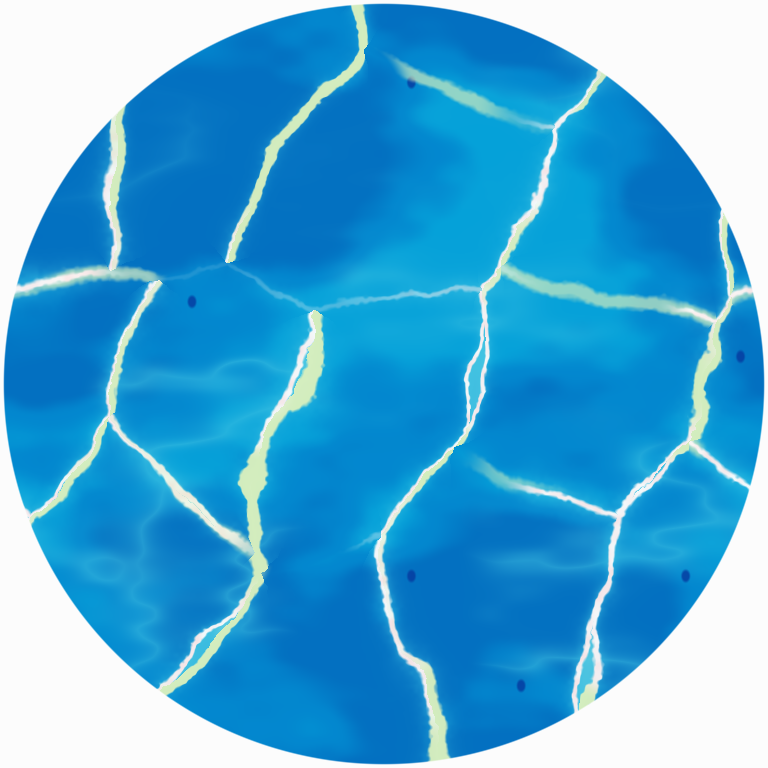
Give the GLSL for this texture, as a Shadertoy shader.

```glsl
// A round window of sunlit pool water on a white ground.
// A warped, wrapping Voronoi web gives the light lines; steep edges swell into
// bright lenses with cream rims, over water shaded by wrapping fractal noise.

const vec3 WHITE = vec3(0.99);
const vec3 DEEP = vec3(0.01, 0.44, 0.755);
const vec3 MID = vec3(0.01, 0.53, 0.81);
const vec3 CYAN = vec3(0.02, 0.63, 0.85);
const vec3 BRIGHT = vec3(0.26, 0.77, 0.89);
const vec3 PALE = vec3(0.67, 0.93, 0.90);
const vec3 CREAM = vec3(0.86, 0.94, 0.74);
const float RADIUS = 0.495;

// edge: distance to the nearest border, next: to the second nearest,
// across: direction over the nearest border
struct Web { float edge; float next; vec2 across; };

float hash(vec2 p, float seed) {
    vec3 q = fract(vec3(p.xyx + seed * 7.31) * vec3(0.1031, 0.1030, 0.0973));
    q += dot(q, q.yzx + 33.33);
    return fract((q.x + q.y) * q.z);
}

// Value noise that wraps over the unit square
float noise(vec2 uv, vec2 period, float seed) {
    vec2 p = uv * period, i = floor(p), f = p - i;
    f = f * f * f * (f * (f * 6.0 - 15.0) + 10.0);
    vec2 a = mod(i, period), b = mod(i + 1.0, period);
    return mix(mix(hash(a, seed), hash(vec2(b.x, a.y), seed), f.x),
               mix(hash(vec2(a.x, b.y), seed), hash(b, seed), f.x), f.y);
}

float fbm(vec2 uv, vec2 period, float seed) {
    float sum = 0.0, gain = 0.533;
    for (int k = 0; k < 4; k++) {
        sum += gain * noise(uv, period, seed + float(k));
        period *= 2.0;
        gain *= 0.5;
    }
    return sum;
}

vec2 sitePoint(vec2 cell, vec2 period, float seed) {
    cell = mod(cell, period);
    return 0.14 + 0.72 * vec2(hash(cell, seed), hash(cell, seed + 1.0));
}

Web lightWeb(vec2 p, vec2 period, float seed) {
    vec2 base = floor(p), f = p - base, home = vec2(0), nearest = vec2(9);
    for (int j = -1; j <= 1; j++)
    for (int i = -1; i <= 1; i++) {
        vec2 g = vec2(i, j), r = g + sitePoint(base + g, period, seed) - f;
        if (dot(r, r) < dot(nearest, nearest)) { nearest = r; home = g; }
    }
    Web web = Web(9.0, 9.0, vec2(1, 0));
    for (int j = -2; j <= 2; j++)
    for (int i = -2; i <= 2; i++) {
        vec2 g = home + vec2(i, j), r = g + sitePoint(base + g, period, seed) - f;
        vec2 gap = r - nearest;
        if (dot(gap, gap) < 0.0001) continue;
        vec2 dir = normalize(gap);
        float d = dot(0.5 * (nearest + r), dir);
        if (d < web.edge) web = Web(d, web.edge, dir);
        else web.next = min(web.next, d);
    }
    return web;
}

// Broad tones plus soft drifting wisps
vec3 waterColor(vec2 uv, float edge) {
    float tone = fbm(uv, vec2(3, 5), 11.0) - 0.03 + 0.11 * exp(-edge / 0.035);
    vec3 col = mix(DEEP, MID, smoothstep(0.37, 0.51, tone));
    col = mix(col, CYAN, smoothstep(0.51, 0.66, tone));
    float ridge = 1.0 - abs(2.0 * fbm(uv, vec2(2, 5), 21.0) - 1.0);
    float mask = smoothstep(0.4, 0.75, noise(uv, vec2(4), 31.0));
    return mix(col, BRIGHT, 0.5 * mask * pow(ridge, 14.0));
}

// Rare dark flecks, one per chosen grid cell
float fleck(vec2 uv, float count) {
    vec2 p = uv * count, cell = mod(floor(p), count);
    float size = 0.10 * step(0.975, hash(cell, 41.0));
    return 1.0 - smoothstep(size * 0.5, size + 0.001, length((fract(p) - 0.5) * vec2(1.0, 0.7)));
}

void mainImage(out vec4 fragColor, in vec2 fragCoord) {
    vec2 uv = fragCoord / iResolution.xy;

    // Wavy bends and a fine ragged grain, then a leaning lattice
    vec2 bend = vec2(fbm(uv, vec2(4), 1.0), fbm(uv, vec2(4), 6.0)) - 0.5;
    vec2 grain = vec2(noise(uv, vec2(170), 3.0), noise(uv, vec2(170), 4.0)) - 0.5;
    vec2 q = uv + 0.13 * bend + 0.003 * grain;
    Web web = lightWeb(vec2(4.0 * q.x - q.y, 3.0 * q.y), vec2(4, 3), 5.0);
    float edge = web.edge / 3.6;
    float steep = smoothstep(0.4, 0.85, abs(web.across.x));

    // Lenses swell along steep edges and close at the junctions
    float swell = smoothstep(0.40, 0.75, noise(uv, vec2(4), 51.0));
    float width = 0.048 * steep * swell * smoothstep(0.03, 0.4, web.next - web.edge);
    float rim = abs(edge - width);
    float lens = smoothstep(0.0, 0.004, width - edge);

    // Flat edges come and go; one side of steep edges turns cream
    float patchy = noise(uv, vec2(5), 61.0);
    float presence = mix(smoothstep(0.25, 0.6, patchy), 1.0, steep);
    float warm = noise(uv, vec2(6), 71.0) + 0.15 * sign(-web.across.x);
    float cream = steep * smoothstep(0.42, 0.62, warm);
    float halfLine = mix(0.0028, 0.0075, cream) + 0.0012 * steep;
    float stroke = presence * (1.0 - smoothstep(halfLine - 0.002, halfLine + 0.002, rim));
    float dash = (1.0 - steep) * smoothstep(0.55, 0.7, noise(uv, vec2(7), 81.0))
               * (1.0 - smoothstep(0.004, 0.011, edge));

    vec3 col = waterColor(uv, edge);
    col = mix(col, vec3(0.02, 0.22, 0.62), 0.8 * fleck(uv, 14.0));
    float streak = noise(uv, vec2(34, 6), 91.0);
    col = mix(col, mix(BRIGHT, PALE, 0.5 * streak * streak), 0.85 * lens);
    col = mix(col, BRIGHT, 0.75 * presence * exp(-rim / 0.008));
    col = mix(col, CREAM, 0.65 * dash);
    vec3 lineColor = mix(WHITE, vec3(1.0, 0.90, 0.90), noise(uv, vec2(90), 95.0));
    col = mix(col, mix(lineColor, CREAM, cream), 0.95 * stroke);

    // Round window
    float soft = 1.0 / iResolution.y;
    float disc = 1.0 - smoothstep(RADIUS - soft, RADIUS + soft, length(uv - 0.5));
    fragColor = vec4(mix(WHITE, col, disc), 1.0);
}
```
